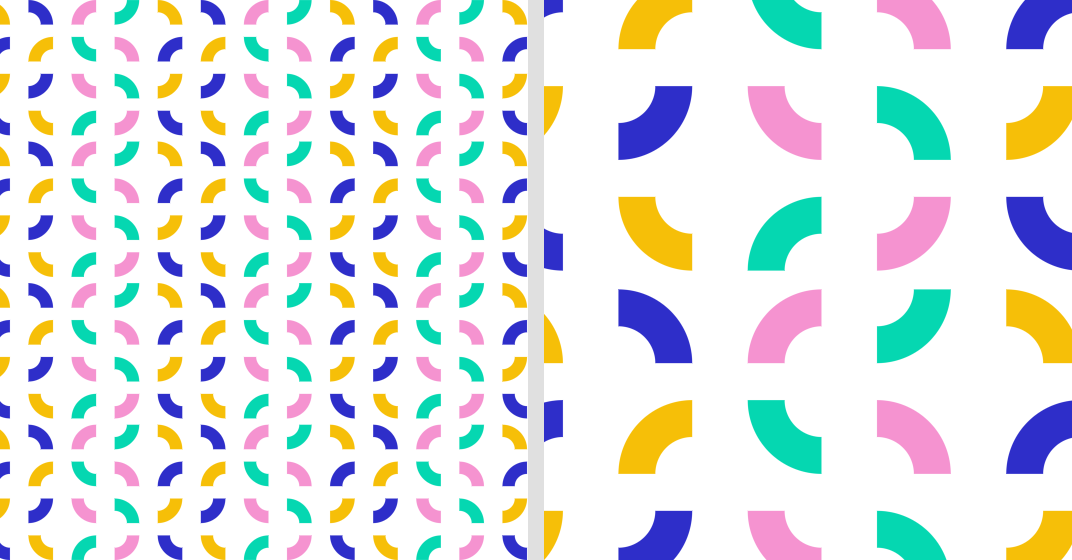
Left, the full canvas; right, a detail of the centre.
Write a Shadertoy shader that draws this pattern.

```glsl
// Draws a 4 by 4 repeat of thick quarter-ring arcs in four colours on white.

// Lengths are fractions of the canvas height.
const float ARC_RADIUS  = 0.0439;   // outer radius, also the arc's box size
const float INNER_RATIO = 0.5;      // inner radius / outer radius
const float COLUMN_STEP = 0.07695;
const float ROW_STEP    = 0.0659;
const float TILE_HEIGHT = 0.2528;   // four rows, the last one shortened
const float FIRST_LEFT  = 0.0508;   // left side of the first full column
const float EDGE_PIXELS = 0.7;      // half width of the smoothed edge

const vec3 PAPER  = vec3(1.0);
const vec3 BLUE   = vec3(0.18, 0.18, 0.79);
const vec3 YELLOW = vec3(0.965, 0.75, 0.03);
const vec3 PINK   = vec3(0.96, 0.575, 0.815);
const vec3 GREEN  = vec3(0.02, 0.845, 0.695);

// Distance to a quarter ring centred on the origin, in the positive quadrant.
float quarterRing(vec2 p) {
    float r = length(p);
    float ring = max(r - ARC_RADIUS, INNER_RATIO * ARC_RADIUS - r);
    return max(ring, max(-p.x, -p.y));
}

// Outer columns (0, 3) mix blue and yellow; inner ones mix pink and green.
vec3 arcColour(int column, int row) {
    bool inner = column == 1 || column == 2;
    bool swapped = ((row & 1) == 1) != (column >= 2);
    return inner ? (swapped ? GREEN : PINK) : (swapped ? YELLOW : BLUE);
}

// Box corner holding the arc's centre: x is 1 at the right, y is 1 at the bottom.
vec2 arcCorner(int column, int row) {
    bool inner = column == 1 || column == 2;
    bool middleRow = row == 1 || row == 2;
    bool right  = inner ? column == 1 : (row & 1) == 1;
    bool bottom = inner ? middleRow != (column == 1) : row < 2;
    return vec2(right, bottom);
}

void mainImage(out vec4 fragColor, in vec2 fragCoord) {
    // Measure down from the top left.
    vec2 pos = vec2(fragCoord.x, iResolution.y - fragCoord.y) / iResolution.y;

    // Margins keep every smoothed edge inside its own cell.
    vec2 margin = 0.5 * vec2(COLUMN_STEP - ARC_RADIUS,
                             TILE_HEIGHT - 3.0 * ROW_STEP - ARC_RADIUS);
    float across = pos.x - FIRST_LEFT + margin.x;
    float down = mod(pos.y + margin.y, TILE_HEIGHT);

    // Cell indices and position inside the arc's box.
    float columnIndex = floor(across / COLUMN_STEP);
    float rowIndex = min(floor(down / ROW_STEP), 3.0);
    int column = int(mod(columnIndex, 4.0));
    int row = int(rowIndex);
    vec2 local = vec2(across - columnIndex * COLUMN_STEP,
                      down - rowIndex * ROW_STEP) - margin;

    // Mirror the arc into its corner and blend it over the paper.
    vec2 p = mix(local, ARC_RADIUS - local, arcCorner(column, row));
    float edge = EDGE_PIXELS / iResolution.y;
    float coverage = 1.0 - smoothstep(-edge, edge, quarterRing(p));
    fragColor = vec4(mix(PAPER, arcColour(column, row), coverage), 1.0);
}
```
